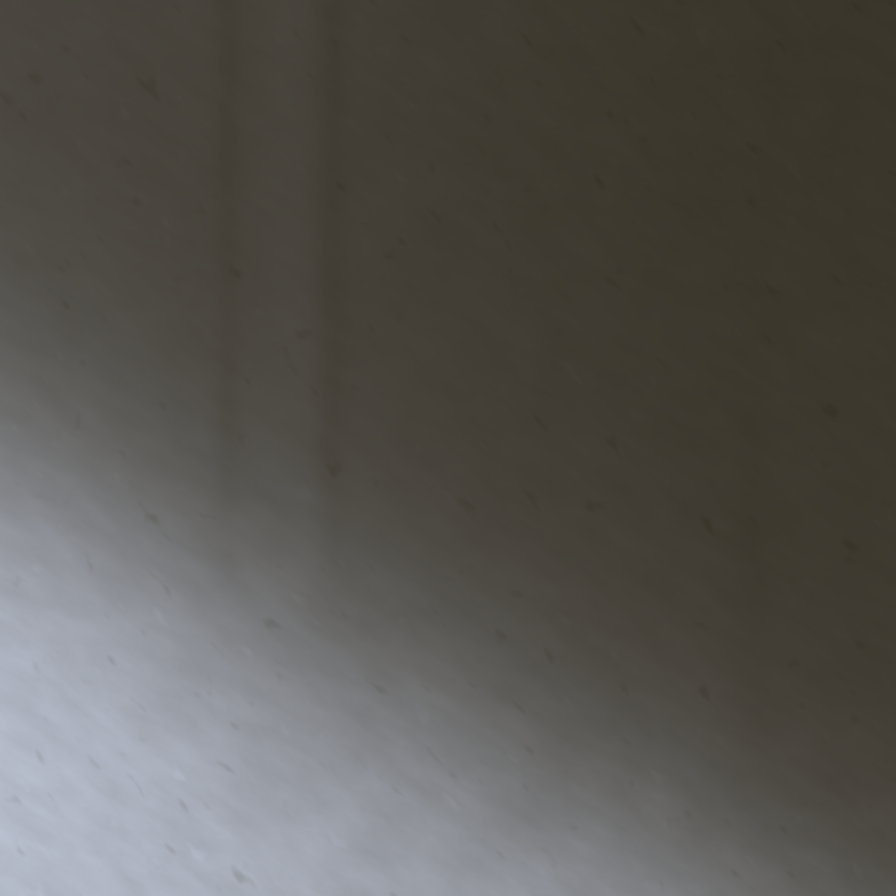
This texture is drawn by a WebGL 1 fragment shader. Its source:

```glsl
precision highp float;
// Dim brushed plaster wall with a cool glow rising from the lower left.
uniform vec2 u_resolution;

#define BASE_LEFT 0.272
#define BASE_RIGHT 0.203
#define GLOW_GAIN 0.44
#define GLOW_SOFTNESS 0.1
#define NEUTRAL_LEVEL 0.43
#define STREAK_DEPTH 0.014
#define GRAIN_GAIN 0.045
#define SCUFF_GAIN 0.10

vec2 hashGradient(vec2 cell) {
  vec2 p = fract(cell * vec2(0.1031, 0.1137));
  p += dot(p, p.yx + 33.33);
  float angle = 6.2832 * fract((p.x + p.y) * p.x * 17.31);
  return vec2(cos(angle), sin(angle));
}

float gradientNoise(vec2 p) {
  vec2 i = floor(p);
  vec2 f = p - i;
  vec2 w = f * f * f * (f * (f * 6.0 - 15.0) + 10.0);
  float a = dot(hashGradient(i), f);
  float b = dot(hashGradient(i + vec2(1.0, 0.0)), f - vec2(1.0, 0.0));
  float c = dot(hashGradient(i + vec2(0.0, 1.0)), f - vec2(0.0, 1.0));
  float d = dot(hashGradient(i + 1.0), f - 1.0);
  return mix(mix(a, b, w.x), mix(c, d, w.x), w.y);
}

float fbm(vec2 p) {
  float sum = 0.0;
  float amplitude = 0.5;
  for (int i = 0; i < 4; i++) {
    sum += amplitude * gradientNoise(p);
    p = mat2(0.8, 0.6, -0.6, 0.8) * p * 2.03 + 7.1;
    amplitude *= 0.55;
  }
  return sum;
}

float band(float x, float center, float width) {
  float t = (x - center) / width;
  return exp(-t * t);
}

// Coordinates running along and across the downward-right brush strokes.
vec2 brushSpace(vec2 p, float angle) {
  float c = cos(angle);
  float s = sin(angle);
  return vec2(c * p.x - s * p.y, s * p.x + c * p.y);
}

float glowAmount(vec2 p) {
  float edge = 0.47 - 0.66 * p.x + 0.13 * p.x * p.x;
  float offset = p.y - edge + 0.035 * fbm(p * 5.0);
  float glow = 1.0 / (1.0 + exp(offset / GLOW_SOFTNESS));
  return glow * (1.0 - 0.35 * smoothstep(0.72, 1.05, p.x));
}

// Soft vertical folds that dissolve into the glow.
float verticalStreaks(vec2 p) {
  float x = p.x + 0.006 * gradientNoise(vec2(3.0, p.y * 5.0));
  float folds = band(x, 0.325, 0.04) - band(x, 0.254, 0.014);
  folds -= 1.1 * band(x, 0.37, 0.018);
  folds -= 0.5 * band(x, 0.84, 0.025) * smoothstep(0.75, 0.3, p.y);
  return folds * smoothstep(0.22, 0.5, p.y + 0.2 * smoothstep(0.6, 0.85, p.x));
}

void main() {
  vec2 p = gl_FragCoord.xy / u_resolution;
  float glow = glowAmount(p);

  // Broad light
  float level = mix(BASE_LEFT, BASE_RIGHT, smoothstep(-0.15, 0.95, p.x));
  level += 0.012 * smoothstep(0.9, 0.35, p.y);
  level += GLOW_GAIN * glow;
  level += 0.035 * exp(-12.0 * dot(p - vec2(0.0, 0.2), p - vec2(0.0, 0.2)));
  level += STREAK_DEPTH * verticalStreaks(p);

  // Brushed grain and mottling
  vec2 brush = brushSpace(p, 0.62);
  float grain = fbm(brush * vec2(14.0, 42.0));
  float mottle = fbm(p * 11.0 + 4.0);
  level += GRAIN_GAIN * (grain + 0.6 * mottle) * (0.3 + glow);

  // Sparse dark dents and pale scuffs
  vec2 scuffSpace = brushSpace(p, 0.85) * vec2(22.0, 48.0);
  float scuff = gradientNoise(scuffSpace) + 0.35 * gradientNoise(scuffSpace * 2.3);
  float dents = smoothstep(0.38, 0.75, scuff);
  float pale = smoothstep(0.4, 0.75, -scuff);
  level *= 1.0 - SCUFF_GAIN * (dents - 0.45 * pale);

  // Warm shadows turn to cool highlights
  float warmth = NEUTRAL_LEVEL - level;
  vec3 color = level + warmth * vec3(0.12, 0.035, -0.14);
  gl_FragColor = vec4(clamp(color, 0.0, 1.0), 1.0);
}
```
